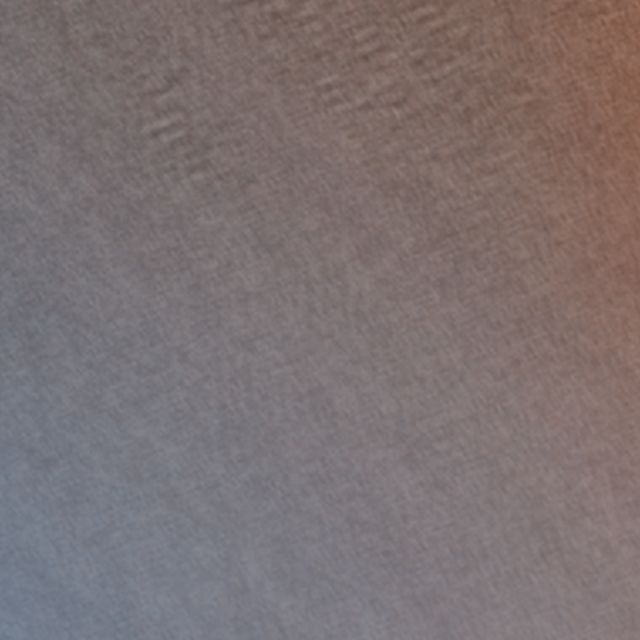
Reproduce this texture procedurally as a Shadertoy shader.

```glsl
// Brushed matte surface fading from slate blue to warm brown, with fine woven grain and ripples.

float hash(vec2 cell) {
    return fract(sin(dot(cell, vec2(127.1, 311.7))) * 43758.5453);
}

float noise(vec2 p) {
    vec2 cell = floor(p);
    vec2 f = fract(p);
    f = f * f * (3.0 - 2.0 * f);
    float low = mix(hash(cell), hash(cell + vec2(1.0, 0.0)), f.x);
    float high = mix(hash(cell + vec2(0.0, 1.0)), hash(cell + vec2(1.0, 1.0)), f.x);
    return mix(low, high, f.y) - 0.5;
}

// Noise stretched along a direction; frequency is (along, across)
float streaks(vec2 p, float angle, vec2 frequency) {
    float c = cos(angle), s = sin(angle);
    return noise(vec2(c * p.x + s * p.y, c * p.y - s * p.x) * frequency + 40.0);
}

// Difference of neighbouring streaks gives paired light and dark edges
float embossed(vec2 p, float angle, vec2 frequency) {
    vec2 across = vec2(-sin(angle), cos(angle)) * 0.8 / frequency.y;
    return streaks(p, angle, frequency) - streaks(p + across, angle, frequency);
}

vec3 backdrop(vec2 uv) {
    vec3 bottom = mix(vec3(0.445, 0.490, 0.555), vec3(0.530, 0.478, 0.485), uv.x);
    vec3 top = mix(vec3(0.452, 0.413, 0.412), vec3(0.500, 0.378, 0.325), uv.x);
    vec3 color = mix(bottom, top, smoothstep(-0.15, 1.15, uv.y));

    // Lighter middle and a warm glow down the right side
    color += vec3(0.010, 0.014, 0.016) * exp(-6.0 * dot(uv - 0.5, uv - 0.5));
    float glow = smoothstep(0.72, 1.05, uv.x) * smoothstep(0.0, 0.75, uv.y);
    return color + vec3(0.035, -0.008, -0.028) * glow;
}

void mainImage(out vec4 fragColor, in vec2 fragCoord) {
    vec2 uv = fragCoord / iResolution.xy;
    vec2 p = fragCoord / iResolution.y;
    vec3 color = backdrop(uv);

    // Fine grain in crossing directions, steeper towards the right
    float steep = uv.x > 0.0 ? -0.95 : -0.9;
    float grain = 0.050 * streaks(p, steep, vec2(75.0, 180.0));
    grain += 0.035 * streaks(p + 3.0, 0.35, vec2(65.0, 170.0));
    grain += 0.040 * noise(p * 190.0 + 9.0);
    grain += 0.030 * embossed(p + 5.0, -1.15, vec2(60.0, 150.0)) * uv.x;
    grain *= mix(0.65, 1.15, uv.y);

    // Faint broad mottling along the falling diagonal
    float mottling = 0.022 * streaks(p, -0.75, vec2(7.0, 20.0));
    mottling += 0.016 * streaks(p + 2.0, -0.85, vec2(22.0, 48.0));

    // Ripples gathered into diagonal patches, strongest at the upper left
    float patches = smoothstep(-0.08, 0.32, streaks(p + 1.3, -0.75, vec2(4.0, 11.0)));
    float corner = smoothstep(0.55, 1.05, uv.y + 0.15 * (1.0 - uv.x));
    float strength = patches * (0.014 + 0.085 * corner * mix(1.0, 0.45, uv.x));
    float tilt = mix(-0.35, 0.35, smoothstep(0.12, 0.26, uv.x));
    float ripples = mix(embossed(p, -0.35, vec2(28.0, 82.0)),
                        embossed(p, 0.35, vec2(28.0, 82.0)),
                        smoothstep(-0.35, 0.35, tilt));
    ripples += 0.45 * embossed(p + 7.0, 0.3, vec2(45.0, 125.0));

    color += grain + mottling + strength * ripples;

    // Slight colour variation between grains
    float tint = 0.012 * noise(p * 85.0 + 21.0);
    color += vec3(tint, -0.3 * tint, -tint);

    fragColor = vec4(clamp(color, 0.0, 1.0), 1.0);
}
```
